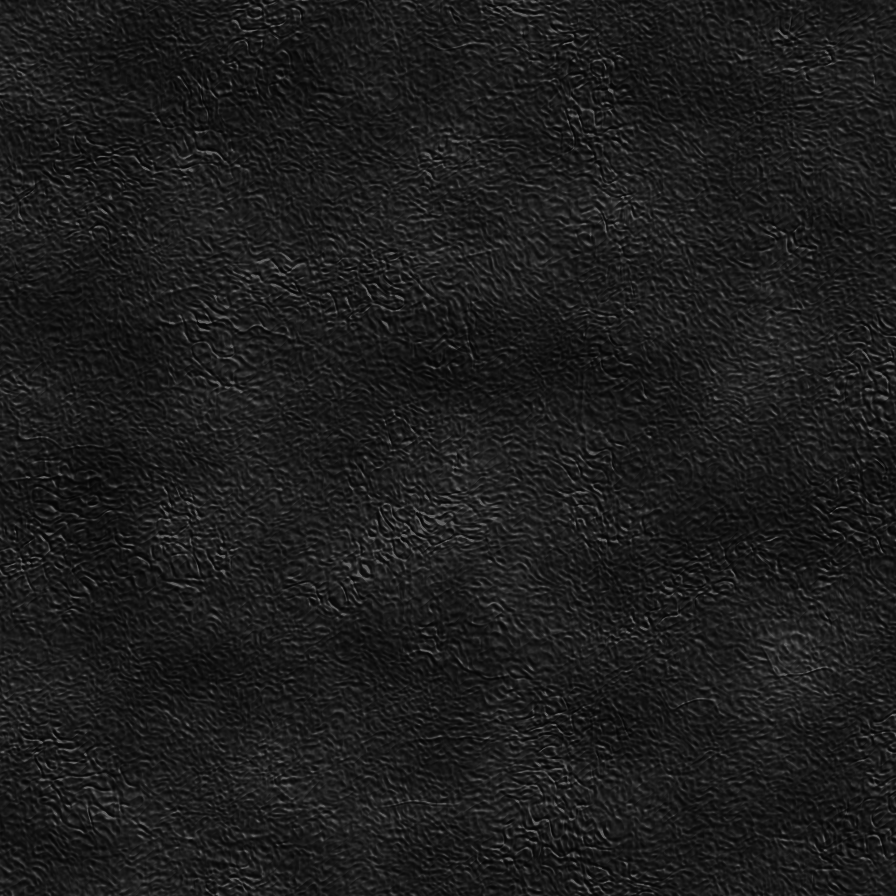
A Shadertoy shader for this texture:

```glsl
// Black embossed leather: fine pebbled grain, rough furrowed patches and faint creases.

const float MID_GREY      = 0.103;            // median brightness
const float CONTRAST      = 0.50;             // spread of the tone, in log units
const float MOTTLE_AMOUNT = 1.10;             // strength of the cloudy shading
const float RELIEF_AMOUNT = 4.30;             // strength of the lit grain
const float SPECK_AMOUNT  = 0.90;             // strength of the dusty speckle
const vec2  MOTTLE_FREQ   = vec2(4.5, 6.0);
const vec2  GRAIN_FREQ    = vec2(84.0, 108.0);
const vec2  FINE_FREQ     = vec2(165.0, 195.0);
const vec2  SPECK_FREQ    = vec2(235.0, 250.0);
const vec2  FURROW_FREQ   = vec2(44.0, 54.0);
const vec2  CREASE_FREQ   = vec2(3.0, 13.0);
const float CREASE_WIDTH  = 0.020;
const vec2  LIGHT_DIR     = vec2(0.45, 0.90);
const float LIGHT_STEP    = 0.0013;           // half the emboss distance, in canvas units

float hash(vec2 p) {
    vec3 q = fract(vec3(p.xyx) * 0.1031);
    q += dot(q, q.yzx + 33.33);
    return fract((q.x + q.y) * q.z);
}

vec2 gradient(vec2 cell) {
    float angle = 6.2832 * hash(cell);
    return vec2(cos(angle), sin(angle));
}

// Gradient noise, roughly -0.7 to 0.7
float noise(vec2 p) {
    vec2 i = floor(p), f = p - i;
    vec2 u = f * f * f * (f * (f * 6.0 - 15.0) + 10.0);
    vec2 e = vec2(1.0, 0.0);
    float bottom = mix(dot(gradient(i), f), dot(gradient(i + e), f - e), u.x);
    float top = mix(dot(gradient(i + e.yx), f - e.yx),
                    dot(gradient(i + 1.0), f - 1.0), u.x);
    return mix(bottom, top, u.y);
}

float fbm(vec2 p) {
    float sum = 0.0, weight = 1.0;
    for (int octave = 0; octave < 5; octave++) {
        sum += weight * noise(p);
        p = mat2(1.6, 1.2, -1.2, 1.6) * p + 17.3;
        weight *= 0.62;
    }
    return sum;
}

// Bends the grain gently, without stretching it into waves
vec2 warp(vec2 p) {
    vec2 broad = vec2(noise(p * 7.0 + 3.1), noise(p * 7.0 + 41.7));
    vec2 small = vec2(noise(p * 40.0 + 11.9), noise(p * 40.0 + 67.3));
    return p + 0.022 * broad + 0.0055 * small;
}

// 0 on smooth areas, 1 on rough ones
float roughness(vec2 p) {
    return smoothstep(0.0, 0.45, fbm(p * vec2(5.5, 6.5) + 83.0));
}

// Thin, nearly level folds that come and go
float crease(vec2 p) {
    float line = noise(p * CREASE_FREQ + 0.15 * noise(p * 34.0) + 29.0) / CREASE_WIDTH;
    float presence = smoothstep(0.18, 0.36, noise(p * vec2(5.0, 7.0) + 57.0));
    return presence * exp(-line * line);
}

float height(vec2 p, float rough) {
    vec2 q = warp(p);
    mat2 tilt = mat2(0.85, 0.53, -0.53, 0.85);
    float grain = -abs(noise(q * GRAIN_FREQ + 5.0));
    float fine = noise(tilt * q * FINE_FREQ + 19.0);
    float furrow = smoothstep(0.0, 0.13, abs(noise(tilt * q * FURROW_FREQ + 37.0)));
    return grain + 0.50 * fine + 0.36 * rough * furrow + 0.42 * crease(p);
}

void mainImage(out vec4 fragColor, in vec2 fragCoord) {
    vec2 uv = fragCoord / iResolution.y;
    float rough = roughness(uv);

    // Grain lit from above, stronger on rough patches
    vec2 toLight = normalize(LIGHT_DIR) * LIGHT_STEP;
    float slope = height(uv - toLight, rough) - height(uv + toLight, rough);
    float relief = slope * mix(0.90, 1.2, rough);

    // Cloudy wear and dusty speckle
    float mottle = fbm(uv * MOTTLE_FREQ + 7.0);
    float speck = noise(uv * SPECK_FREQ + 71.0);

    float tone = MOTTLE_AMOUNT * mottle + RELIEF_AMOUNT * relief + SPECK_AMOUNT * speck;
    float grey = MID_GREY * exp(CONTRAST * clamp(tone, -3.0, 2.6));
    fragColor = vec4(vec3(grey), 1.0);
}
```
